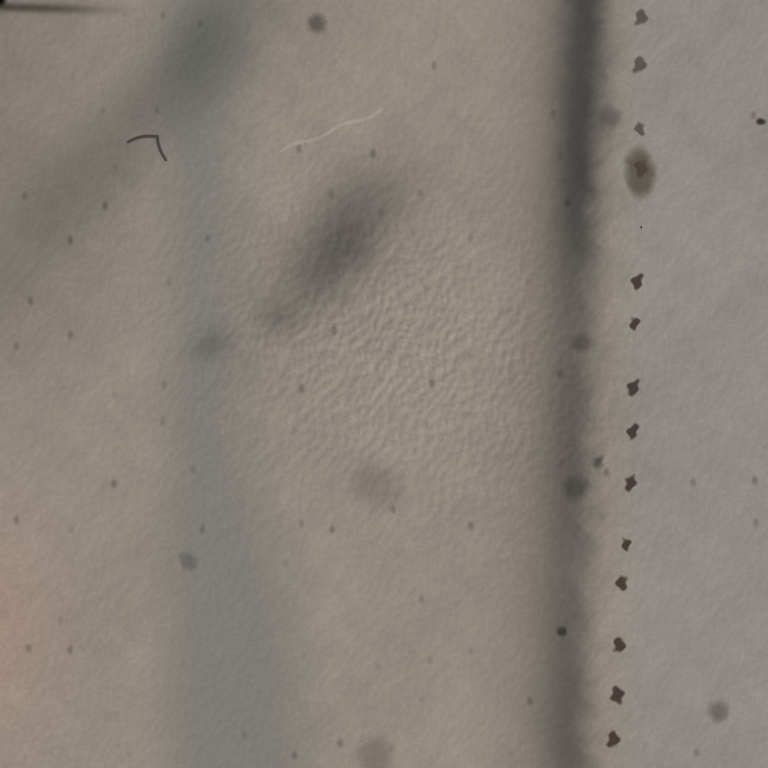
A Shadertoy shader for this texture:

```glsl
vec2 hash2(vec2 p) {
    vec3 q = fract(p.xyx * vec3(0.1031, 0.1030, 0.0973));
    q += dot(q, q.yzx + 33.33);
    return fract((q.xx + q.yz) * q.zy);
}

// Distance to the nearest scattered cell centre
float cellular(vec2 p) {
    vec2 cell = floor(p), local = p - cell;
    float nearest = 2.0;
    for (int j = -1; j <= 1; j++)
        for (int i = -1; i <= 1; i++) {
            vec2 offset = vec2(i, j);
            vec2 toCentre = offset + hash2(cell + offset + 40.0) - local;
            nearest = min(nearest, dot(toCentre, toCentre));
        }
    return sqrt(nearest);
}

float layeredSines(vec2 p) {
    float sum = 0.0, amplitude = 0.5;
    for (int i = 0; i < 5; i++) {
        p += 0.8 * sin(p.yx * 1.3 + float(i) * 1.7);
        sum += amplitude * sin(p.x) * cos(p.y);
        p = mat2(1.5, 1.1, -1.1, 1.5) * p + 2.3;
        amplitude *= 0.58;
    }
    return sum;
}

float gauss(float d, float width) {
    return exp(-d * d / (width * width));
}

float blob(vec2 p, vec2 centre, vec2 radius, float angle) {
    float c = cos(angle), s = sin(angle);
    vec2 q = mat2(c, -s, s, c) * (p - centre) / radius;
    return exp(-dot(q, q));
}

float segment(vec2 p, vec2 a, vec2 b) {
    vec2 ab = b - a;
    return length(p - a - ab * clamp(dot(p - a, ab) / dot(ab, ab), 0.0, 1.0));
}

float relief(vec2 p) {
    p += 0.004 * sin(p.yx * 71.0);
    vec2 tilted = mat2(0.85, 0.5, -0.5, 0.85) * p;
    return cellular(tilted * vec2(100.0, 62.0)) + 0.5 * cellular(p * vec2(175.0, 130.0) + 7.0);
}

void mainImage(out vec4 fragColor, in vec2 fragCoord) {
    vec2 uv = fragCoord / iResolution.xy;
    float broad = layeredSines(uv * 13.0);
    float fine = layeredSines(uv * 65.0 + 9.0);
    vec2 warped = uv + 0.006 * vec2(fine, broad);

    // Warm stone with a greyer right side and rusty lower left
    vec3 color = mix(vec3(0.572, 0.536, 0.498), vec3(0.565, 0.54, 0.515), smoothstep(0.77, 0.84, uv.x));
    color += vec3(0.05, 0.005, -0.01) * blob(uv, vec2(0.0, 0.18), vec2(0.08, 0.15), 0.0);
    color *= 1.0 + 0.035 * broad + 0.03 * fine;
    color *= 1.0 - 0.09 * smoothstep(0.25, 0.0, uv.x) * smoothstep(0.3, 0.7, uv.y);

    // Cool vertical wash and the diagonal shade above it
    float rightEdge = 0.33 + 0.08 * smoothstep(0.5, 0.1, uv.y);
    float wash = smoothstep(0.18, 0.26, warped.x) * smoothstep(rightEdge + 0.04, rightEdge - 0.07, warped.x);
    color = mix(color, vec3(0.475, 0.47, 0.445), 0.72 * wash);
    float diagonal = blob(warped, vec2(0.16, 0.82), vec2(0.26, 0.055), 0.83);
    diagonal += 0.7 * blob(warped, vec2(0.27, 0.95), vec2(0.1, 0.07), 0.6);
    color *= 1.0 - vec3(0.16, 0.145, 0.14) * diagonal;

    // Oblique smudge with its fading tail
    float smudge = 0.29 * blob(warped, vec2(0.435, 0.67), vec2(0.095, 0.048), 0.9);
    smudge += 0.1 * blob(warped, vec2(0.46, 0.73), vec2(0.09, 0.055), 0.6);
    smudge += 0.12 * blob(warped, vec2(0.36, 0.585), vec2(0.025), 0.0);
    smudge += 0.15 * blob(warped, vec2(0.275, 0.55), vec2(0.026, 0.02), 0.6);
    color *= 1.0 - smudge * vec3(1.03, 1.0, 0.95);

    // Shadowed groove, darkest near the top
    float groove = warped.x - 0.741 - 0.022 * uv.y * uv.y;
    float shadow = gauss(groove, groove < 0.0 ? 0.036 : 0.03);
    float depth = 0.27 + 0.19 * smoothstep(0.55, 0.83, uv.y) + 0.025 * sin(uv.y * 19.0);
    color *= 1.0 - depth * shadow * vec3(1.03, 1.0, 0.96);
    color *= 1.0 - 0.09 * gauss(groove + 0.04, 0.055);

    // Embossed grain, roughest in the centre
    float rough = 0.025 + 0.075 * blob(uv, vec2(0.52, 0.55), vec2(0.22, 0.16), -0.5);
    float slope = relief(uv + vec2(0.0022, -0.0022)) - relief(uv - vec2(0.0022, -0.0022));
    color *= 1.0 + rough * slope * 1.3;
    color *= 1.0 + 0.045 * (cellular(uv * 210.0) - 0.5);

    // Sparse pits, one candidate per cell
    vec2 cell = floor(uv * 17.0);
    vec2 chance = hash2(cell + 5.0);
    vec2 pit = fract(uv * 17.0) - 0.25 - 0.5 * hash2(cell + 80.0);
    float pitMask = smoothstep(0.12, 0.02, length(pit * vec2(1.2, 0.8))) * step(0.72, chance.x);
    color *= 1.0 - 0.2 * chance.y * pitMask;

    // Soft stains: centre, radius, strength
    vec4 stains[11] = vec4[11](
        vec4(0.414, 0.966, 0.014, 0.32), vec4(0.749, 0.363, 0.017, 0.22),
        vec4(0.759, 0.553, 0.014, 0.2), vec4(0.936, 0.074, 0.015, 0.24),
        vec4(0.49, 0.015, 0.027, 0.15), vec4(0.49, 0.37, 0.035, 0.1),
        vec4(0.794, 0.846, 0.016, 0.2), vec4(0.245, 0.267, 0.012, 0.18),
        vec4(0.733, 0.177, 0.007, 0.4), vec4(0.78, 0.397, 0.009, 0.35),
        vec4(0.99, 0.839, 0.005, 0.6));
    for (int i = 0; i < 11; i++) {
        float d = length(warped - stains[i].xy) / stains[i].z;
        color *= 1.0 - stains[i].w * smoothstep(1.35, 0.35, d);
    }

    // Dark drips along a gently bending line
    for (int i = 0; i < 15; i++) {
        float k = float(i), t = k / 14.0;
        vec2 centre = vec2(0.835 - 0.038 * t * t + 0.002 * sin(k * 5.0), 0.977 - 0.0677 * k + 0.009 * sin(k * 2.4));
        vec2 random = hash2(vec2(k, 17.0));
        float radius = (0.005 + 0.004 * random.x) * (i == 4 ? 0.3 : 1.0);
        vec2 q = uv - centre + 0.0018 * vec2(sin(uv.y * 430.0 + k), sin(uv.x * 390.0 + k));
        q.x -= 0.35 * q.y * (random.y - 0.2);
        float drip = smoothstep(1.25, 0.65, length(q * vec2(1.1, 0.8)) / radius);
        color = mix(color, vec3(0.23, 0.19, 0.17), drip * (i < 3 ? 0.6 : 0.85));
    }
    float oil = smoothstep(1.3, 0.6, length((warped - vec2(0.833, 0.775)) / vec2(0.018, 0.032)));
    color = mix(color, vec3(0.31, 0.28, 0.24), 0.72 * oil);

    // Hairline chip, pale scratch and dark upper corner
    vec2 bend = uv + 0.003 * sin(uv.yx * 95.0);
    float chip = min(segment(bend, vec2(0.17, 0.815), vec2(0.206, 0.824)), segment(bend, vec2(0.206, 0.824), vec2(0.215, 0.795)));
    color *= 1.0 - 0.42 * smoothstep(0.0035, 0.0008, chip);
    float scratch = segment(bend, vec2(0.37, 0.803), vec2(0.495, 0.857));
    color *= 1.0 + 0.1 * smoothstep(0.004, 0.0005, scratch);
    float rim = gauss(uv.y - 0.991 + 0.03 * uv.x, 0.006) * smoothstep(0.2, 0.03, uv.x);
    color *= 1.0 - 0.4 * rim;
    color *= smoothstep(0.0, 0.012, length(uv - vec2(0.0, 1.0)));

    fragColor = vec4(clamp(color, 0.0, 1.0), 1.0);
}
```
